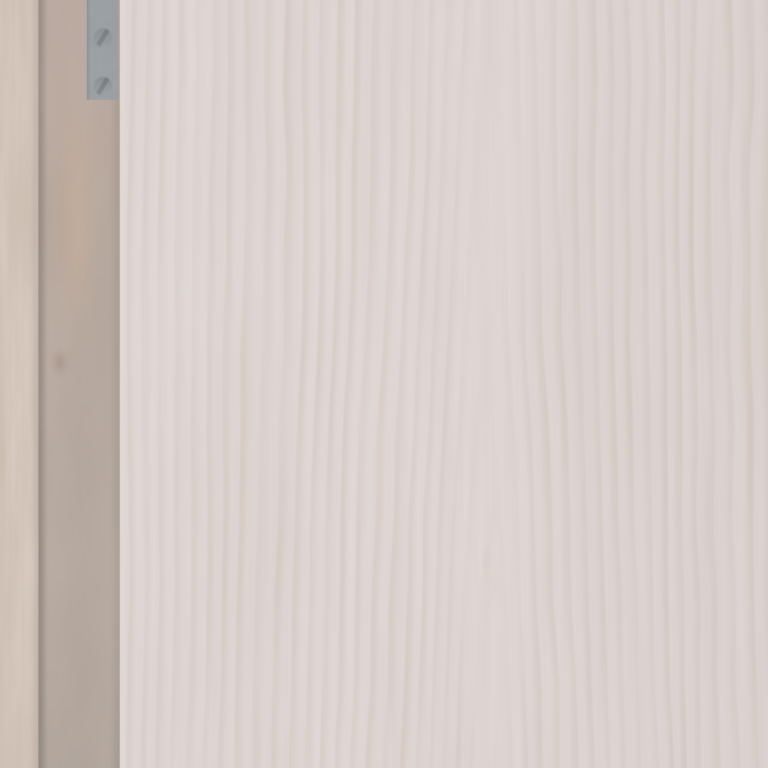
Give the GLSL for this texture, as a WebGL 1 fragment shader.

```glsl
precision highp float;
// Pale whitewashed wood: a wide door panel on the right, a shaded recess with
// a small steel plate, and a narrow frame board at the left edge.
// Grain is a warped ring profile around a heart axis plus stretched value noise.
#define FRAME_EDGE 0.050
#define DOOR_EDGE 0.156
#define HEART_X 0.640
#define RING_COUNT 43.0
#define RING_DEPTH 0.55
#define ARCH_SPREAD 0.060
#define STREAK_DEPTH 0.018
#define PLATE_LEFT 0.113
#define PLATE_BOTTOM 0.870

uniform vec2 u_resolution;

float hash(vec2 p) {
  return fract(sin(dot(p, vec2(127.1, 311.7))) * 43758.5453);
}

float noise(vec2 p) {
  vec2 cell = floor(p);
  vec2 f = fract(p);
  f = f * f * (3.0 - 2.0 * f);
  float low = mix(hash(cell), hash(cell + vec2(1.0, 0.0)), f.x);
  float high = mix(hash(cell + vec2(0.0, 1.0)), hash(cell + vec2(1.0, 1.0)), f.x);
  return mix(low, high, f.y);
}

float fbm(vec2 p) {
  float sum = 0.0;
  float weight = 0.5;
  for (int i = 0; i < 4; i++) {
    sum += weight * noise(p);
    p = p * 2.03 + 17.3;
    weight *= 0.5;
  }
  return sum / 0.9375;
}

// Soft step one pixel or more wide
float edge(float at, float x) {
  float w = max(0.0012, 0.75 / u_resolution.x);
  return smoothstep(at - w, at + w, x);
}

vec3 doorColor(vec2 p) {
  // Rings lean away from the heart toward the bottom
  float offset = p.x - HEART_X;
  float radius = sqrt(offset * offset + 0.0002);
  float warp = 0.012 * (noise(vec2(p.x * 5.0, p.y * 3.0)) - 0.5)
             + 0.005 * (noise(vec2(p.x * 22.0, p.y * 9.0)) - 0.5);
  float side = offset < 0.0 ? 1.25 : 0.85;
  float ring = (radius - side * ARCH_SPREAD * (1.0 - p.y) * exp(-radius * 6.0) + warp) * RING_COUNT;
  ring += 0.9 * noise(vec2(p.x * 13.0, 4.0));

  // Each ring darkens slowly and ends in a thin warm line
  float phase = fract(ring);
  float line = smoothstep(0.25, 0.78, phase) * (1.0 - smoothstep(0.80, 1.0, phase));
  float strength = 0.35 + 0.65 * noise(vec2(p.x * 38.0, p.y * 4.0));
  strength *= mix(0.45, 1.0, smoothstep(0.02, 0.07, radius));

  float streak = noise(vec2(p.x * 150.0, p.y * 3.0)) * 0.6
               + noise(vec2(p.x * 310.0, p.y * 8.0)) * 0.4 - 0.5;
  float cloud = fbm(vec2(p.x * 9.0, p.y * 3.0)) - 0.5;

  vec3 color = mix(vec3(0.872, 0.836, 0.826), vec3(0.820, 0.762, 0.725), line * strength * RING_DEPTH);
  color += streak * STREAK_DEPTH + cloud * vec3(0.018, 0.022, 0.028);

  // Warm flecks inside the heart arch
  float fleck = exp(-pow((p.x - HEART_X) / 0.013, 2.0) - pow((p.y - 0.27) / 0.07, 2.0));
  color -= fleck * noise(p * vec2(130.0, 30.0)) * vec3(0.012, 0.030, 0.050);

  // Slight shade to the right, bright bevel on the left edge
  color -= 0.012 * smoothstep(0.55, 1.0, p.x);
  float bevel = 1.0 - smoothstep(0.004, 0.011, p.x - DOOR_EDGE);
  return mix(color, vec3(0.882, 0.850, 0.838), 0.75 * bevel);
}

vec3 frameColor(vec2 p) {
  float wave = fbm(vec2(p.x * 55.0, p.y * 7.0));
  vec3 color = mix(vec3(0.795, 0.735, 0.685), vec3(0.850, 0.800, 0.762), wave);
  color += 0.016 * (noise(vec2(p.x * 230.0, p.y * 5.0)) - 0.5);
  return color * mix(1.0, 0.93, smoothstep(0.038, FRAME_EDGE, p.x));
}

vec3 recessColor(vec2 p) {
  vec3 color = mix(vec3(0.700, 0.655, 0.620), vec3(0.735, 0.672, 0.635), p.y);
  color += 0.035 * (fbm(vec2(p.x * 28.0, p.y * 7.0)) - 0.5);
  float stain = exp(-pow((p.x - 0.098) / 0.022, 2.0) - pow((p.y - 0.72) / 0.12, 2.0));
  color += stain * vec3(0.025, 0.005, -0.025);
  float knot = length((p - vec2(0.078, 0.528)) / vec2(0.008, 0.013));
  color -= exp(-knot * knot) * vec3(0.05, 0.06, 0.07);
  // Contact shadows at both sides
  color *= 1.0 - 0.17 * (1.0 - smoothstep(FRAME_EDGE, 0.064, p.x));
  return color * (1.0 - 0.06 * smoothstep(0.140, DOOR_EDGE, p.x));
}

vec3 plateColor(vec2 p) {
  vec3 color = vec3(0.610, 0.628, 0.645) + 0.025 * (fbm(p * 70.0) - 0.5);
  color -= 0.05 * (1.0 - smoothstep(0.0, 0.006, p.x - PLATE_LEFT));
  // Two screws: dark recessed head with a lit lower rim
  for (int i = 0; i < 2; i++) {
    vec2 q = p - vec2(0.134, 0.888 + 0.063 * float(i));
    float head = 1.0 - smoothstep(0.010, 0.014, length(q));
    float slot = 1.0 - smoothstep(0.002, 0.005, abs(q.x - q.y * 0.6));
    color += head * (-0.035 - 0.08 * slot - 2.5 * q.y);
  }
  return color;
}

void main() {
  vec2 p = gl_FragCoord.xy / u_resolution;
  vec3 color = mix(frameColor(p), recessColor(p), edge(FRAME_EDGE, p.x));
  float plate = edge(PLATE_LEFT, p.x) * edge(PLATE_BOTTOM, p.y) * (1.0 - edge(0.154, p.x));
  color = mix(color, plateColor(p), plate);
  color = mix(color, doorColor(p), edge(DOOR_EDGE, p.x));
  gl_FragColor = vec4(color, 1.0);
}
```
